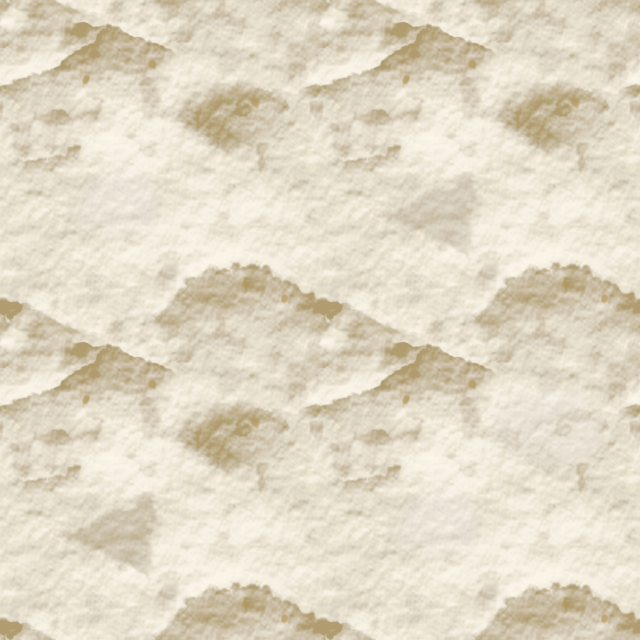
Reproduce this texture procedurally as a Shadertoy shader.

```glsl
// Whipped cream surface with scooped hollows, ragged lips and pits, tiling two by two.
const float REPEATS = 2.0;
const vec2 TO_LIGHT = vec2(-0.35, -0.94);   // y runs downwards inside a repeat
const vec3 COOL_WHITE = vec3(0.95, 0.93, 0.91);
const vec3 GREY_CREAM = vec3(0.82, 0.79, 0.73);
const vec3 AMBER = vec3(0.71, 0.58, 0.34);
const vec3 TONES[6] = vec3[6](
    vec3(0.96, 0.935, 0.885), vec3(0.92, 0.89, 0.815), vec3(0.87, 0.84, 0.77),
    vec3(0.81, 0.76, 0.67), vec3(0.75, 0.69, 0.56), vec3(0.69, 0.61, 0.43));
const vec2 PITS[5] = vec2[5](vec2(0.76, 0.885), vec2(0.895, 0.93),
    vec2(0.275, 0.25), vec2(0.80, 0.32), vec2(0.48, 0.20));

float hash(vec2 p) {
    vec3 q = fract(vec3(p.xyx) * 0.1031);
    q += dot(q, q.yzx + 33.33);
    return fract((q.x + q.y) * q.z);
}

// Value noise that wraps after one unit
float noise(vec2 p, float freq) {
    p *= freq;
    vec2 i = floor(p), f = p - i;
    f = f * f * f * (f * (f * 6.0 - 15.0) + 10.0);
    vec2 a = mod(i, freq), b = mod(i + 1.0, freq);
    return mix(mix(hash(a), hash(vec2(b.x, a.y)), f.x),
               mix(hash(vec2(a.x, b.y)), hash(b), f.x), f.y);
}

float fbm(vec2 p, float freq) {
    float sum = 0.0, amp = 0.45;
    for (int i = 0; i < 5; i++) {
        sum += amp * noise(p + float(i) * 0.173, freq);
        freq *= 2.0;
        amp *= 0.57;
    }
    return sum;
}

// Rounded lumps from wrapped cell distances
float curds(vec2 p, float freq) {
    p *= freq;
    float nearest = 1.0;
    for (int k = 0; k < 9; k++) {
        vec2 i = floor(p) + vec2(k % 3, k / 3) - 1.0, id = mod(i, freq);
        vec2 d = i + vec2(hash(id), hash(id + 57.0)) - p;
        nearest = min(nearest, dot(d, d));
    }
    return 1.0 - nearest;
}

float height(vec2 p, float rough) {
    return fbm(p, 7.0) + rough * (0.10 * curds(p, 19.0) + 0.05 * curds(p, 37.0));
}

// Shortest offset from a centre across the wrapping border
vec2 wrapOffset(vec2 p, vec2 centre) { return fract(p - centre + 0.5) - 0.5; }

float blob(vec2 p, vec2 centre, vec2 radius, float soft) {
    return 1.0 - smoothstep(1.0 - soft, 1.0 + soft, length(wrapOffset(p, centre) / radius));
}

// Bright lip from a to b with a shadow fading out below it
float overhang(vec2 p, vec2 a, vec2 b, float bow, float reach) {
    vec2 along = normalize(b - a), q = wrapOffset(p, 0.5 * (a + b));
    float t = dot(q, along) / length(b - a);
    float s = dot(q, vec2(-along.y, along.x)) - bow * (1.0 - 4.0 * t * t);
    float below = smoothstep(-0.005, 0.009, s);
    float lip = smoothstep(-0.045, -0.008, s) * (1.0 - below);
    return (1.0 - smoothstep(0.33, 0.56, abs(t))) * (below * exp(-max(s, 0.0) / reach) - 0.25 * lip);
}

// Broad elliptical scoop, darkest below its raised upper rim
float scoop(vec2 p, vec2 centre, vec2 radius) {
    vec2 d = wrapOffset(p, centre);
    float e = length(d / radius);
    float fade = 1.0 - smoothstep(-radius.y, radius.y, d.y);
    float inside = 1.0 - smoothstep(0.95, 1.03, e);
    float rim = exp(-pow((e - 1.09) / 0.07, 2.0));
    return fade * (inside * (0.46 + 0.28 * exp(-abs(1.0 - e) * 5.0)) - 0.18 * rim);
}

float wedge(vec2 p, vec2 centre) {
    vec2 d = wrapOffset(p, centre);
    return 1.0 - smoothstep(-0.02, 0.012, max(d.x - 0.085, abs(d.y) - 0.5 * (d.x + 0.19)));
}

void mainImage(out vec4 fragColor, in vec2 fragCoord) {
    vec2 uv = fragCoord / iResolution.xy;
    vec2 p = vec2(uv.x, 1.0 - uv.y) * REPEATS;
    vec2 cell = mod(floor(p), REPEATS);
    vec2 ragged = p + 0.07 * (vec2(fbm(p, 9.0), fbm(p + 0.37, 11.0)) - 0.5);
    ragged += 0.022 * (vec2(noise(p, 41.0), curds(p, 27.0)) - vec2(0.5, 0.8));

    // Patches that differ between repeats
    float odd = mod(cell.x + cell.y, 2.0);
    float cut = odd * wedge(ragged, vec2(0.39, 0.68));
    float clump = (1.0 - odd) * blob(ragged, vec2(0.37, 0.64), vec2(0.13, 0.11), 0.3);
    float cover = cell.x * cell.y * blob(ragged, vec2(0.72, 0.34), vec2(0.18, 0.12), 0.3);
    float fluff = max(clump, cover);

    // Large forms
    float form = scoop(ragged, vec2(0.755, 1.04), vec2(0.26, 0.205));
    form += 0.75 * overhang(ragged, vec2(-0.08, 0.285), vec2(0.35, 0.09), 0.035, 0.05);
    form += 0.68 * overhang(ragged, vec2(0.22, 0.05), vec2(0.56, 0.18), -0.01, 0.14);
    form += 0.38 * overhang(ragged, vec2(0.02, -0.06), vec2(0.34, 0.07), -0.02, 0.09);
    form += 0.45 * overhang(ragged, vec2(0.04, 0.50), vec2(0.27, 0.45), 0.01, 0.035);
    float hollowX = wrapOffset(ragged, vec2(0.77, 0.37)).x;
    form += mix(0.68, 0.24, smoothstep(-0.16, 0.10, hollowX))
          * blob(ragged, vec2(0.77, 0.37), vec2(0.18, 0.10), 0.28);
    form += 0.75 * blob(ragged, vec2(0.03, -0.03), vec2(0.045, 0.028), 0.3);

    // Fine relief lit from above, with sparse dents
    float rough = 1.0 - 0.75 * blob(p, vec2(0.75, 0.85), vec2(0.27, 0.45), 0.25) + 0.6 * fluff;
    float relief = height(p + TO_LIGHT * 0.010, rough) - height(p, rough);
    float dents = smoothstep(0.62, 0.85, noise(ragged, 17.0)) * noise(p, 5.0);
    float shade = 0.07 + 0.75 * (fbm(p + 0.61, 3.0) - 0.5) + 0.32 * dents;
    shade += form * (1.0 - 0.8 * fluff) + relief * 3.0 + cut * (0.26 + 0.14 * cell.y);

    // Cream ramp and local tints
    vec3 color = TONES[0];
    for (int i = 1; i < 6; i++)
        color = mix(color, TONES[i], clamp(shade * 5.0 - float(i - 1), 0.0, 1.0));
    color += 0.10 * clamp(-shade, 0.0, 0.25);
    color = mix(mix(color, GREY_CREAM, 0.4 * cut), COOL_WHITE, 0.35 * fluff);
    for (int i = 0; i < 5; i++)
        color = mix(color, AMBER, 0.7 * (1.0 - fluff) * blob(mix(p, ragged, 0.4), PITS[i], vec2(0.011, 0.015), 0.4));
    fragColor = vec4(color, 1.0);
}
```
